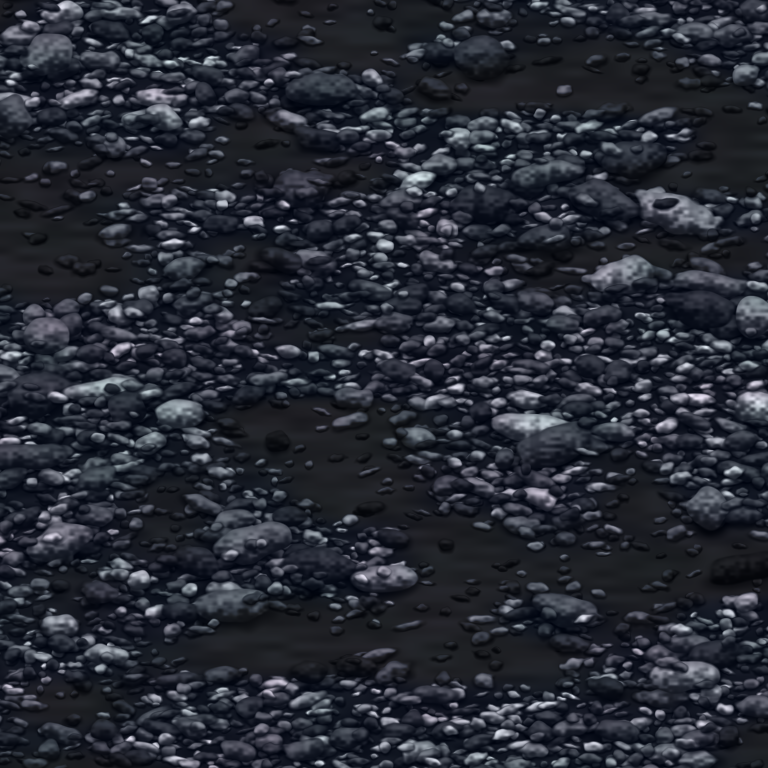
Write a three.js fragment shader that draws this texture.

```glsl
// A dark, wet shingle bank: flattened blue-grey pebbles lying in mud.
// Jittered cells of soft ellipses are painted from fine grains to big stones,
// far rows first, each lit from above and casting a shadow on those below.

#define STONE_ASPECT 2.0    // width of a cell against its height
#define MAX_TILT 0.75       // spread of stone angles, radians
#define EDGE_BLUR 0.0014    // softness of outlines, canvas units
#define OUTLINE_WARP 0.5    // irregularity of stone outlines
#define SHADOW_DEPTH 0.6    // darkness of the gaps beside stones
#define DARK_STONE 0.19     // tone of the darkest stone
#define PALE_STONE 0.76     // tone of the palest stone
#define GAP_TONE 0.08       // tone between stones
#define MUD_TONE 0.125      // tone of open mud
#define COOL_TINT vec3(-0.018, 0.0, 0.045)
#define MUD_TINT vec3(-0.006, 0.0, 0.016)

varying vec2 vUv;

float hash(vec2 p) {
  return fract(sin(dot(p, vec2(127.1, 311.7))) * 43758.5453);
}

float noise(vec2 p) {
  vec2 i = floor(p);
  vec2 f = fract(p);
  f = f * f * (3.0 - 2.0 * f);
  float low = mix(hash(i), hash(i + vec2(1.0, 0.0)), f.x);
  float high = mix(hash(i + vec2(0.0, 1.0)), hash(i + vec2(1.0, 1.0)), f.x);
  return mix(low, high, f.y);
}

// Wide, flat patches where mud buries most of the stones
float mudAmount(vec2 uv) {
  float n = 0.65 * noise(uv * vec2(3.0, 8.0) + 4.7)
          + 0.35 * noise(uv * vec2(8.0, 19.0) + 21.3);
  return smoothstep(0.5, 0.74, n);
}

// Paints one size of stone over the tone so far
void layStones(inout float tone, vec2 uv, float rows, float cover, float seed) {
  vec2 grid = vec2(rows / STONE_ASPECT, rows);
  vec2 p = uv * grid;
  vec2 grain = uv * rows;
  vec2 warp = vec2(noise(grain * 1.7 + seed), noise(grain * 1.9 + seed + 37.0)) - 0.5;
  float mottle = noise(uv * vec2(150.0, 210.0) + seed);

  for (int j = 0; j < 3; j++) {
    for (int i = 0; i < 3; i++) {
      vec2 cell = floor(p) + vec2(float(i) - 1.0, 1.0 - float(j));
      vec2 key = cell + seed;
      vec2 jitter = vec2(hash(key), hash(key + 11.3)) - 0.5;
      vec2 centre = cell + 0.5 + 0.8 * jitter;
      float buried = mudAmount(centre / grid);
      float present = step(hash(key + 23.9), cover * (1.0 - 0.88 * buried));

      // Stone space: unit ellipse, turned and warped
      float angle = (hash(key + 31.7) - 0.5) * MAX_TILT;
      float c = cos(angle);
      float s = sin(angle);
      vec2 d = (p - centre) * vec2(STONE_ASPECT, 1.0);
      d = vec2(c * d.x + s * d.y, c * d.y - s * d.x);
      vec2 size = mix(vec2(0.45, 0.27), vec2(1.1, 0.54),
                      vec2(hash(key + 43.1), hash(key + 57.7)));
      vec2 q = d / size + OUTLINE_WARP * warp;
      float power = mix(1.6, 2.7, hash(key + 61.3));
      vec2 a = pow(abs(q) + 0.0001, vec2(power));
      float radius = pow(a.x + a.y, 1.0 / power);

      // Contact shadow, then the lit body
      float shadow = 1.0 - smoothstep(0.75, 1.45, length(q + vec2(0.0, 0.25)));
      tone *= 1.0 - SHADOW_DEPTH * shadow * present;
      float soft = EDGE_BLUR * rows / size.y;
      float body = 1.0 - smoothstep(1.0 - soft, 1.0 + soft, radius);
      float pale = hash(key + 79.9);
      float albedo = mix(DARK_STONE, PALE_STONE, pale * pale);
      float light = mix(0.26, 1.1, smoothstep(-0.8, 0.65, q.y + 0.7 * (mottle - 0.5)));
      light *= 1.0 - 0.3 * smoothstep(0.6, 1.1, radius);
      light *= 0.82 + 0.36 * mottle;
      light *= 1.0 - 0.45 * buried;
      tone = mix(tone, albedo * light, body * present);
    }
  }
}

void main() {
  vec2 uv = vUv;

  // Ground with faint level streaks
  float mud = mudAmount(uv);
  float streak = noise(uv * vec2(28.0, 95.0)) - 0.5;
  float tone = mix(GAP_TONE, MUD_TONE, mud) + 0.05 * streak;

  // Fine grains up to large stones, then a few loose pebbles on top
  layStones(tone, uv, 92.0, 0.9, 3.0);
  layStones(tone, uv, 58.0, 0.75, 117.0);
  layStones(tone, uv, 36.0, 0.5, 231.0);
  layStones(tone, uv, 21.0, 0.26, 349.0);
  layStones(tone, uv, 66.0, 0.24, 463.0);

  // Cool grey colour, drifting slightly between violet and teal
  float drift = noise(uv * vec2(14.0, 26.0) + 8.1) - 0.5;
  float bare = mud * (1.0 - smoothstep(0.12, 0.22, tone));
  vec3 colour = tone + mix(COOL_TINT, MUD_TINT, bare);
  colour += tone * drift * vec3(0.1, -0.03, 0.04);
  gl_FragColor = vec4(clamp(colour, 0.0, 1.0), 1.0);
}
```
